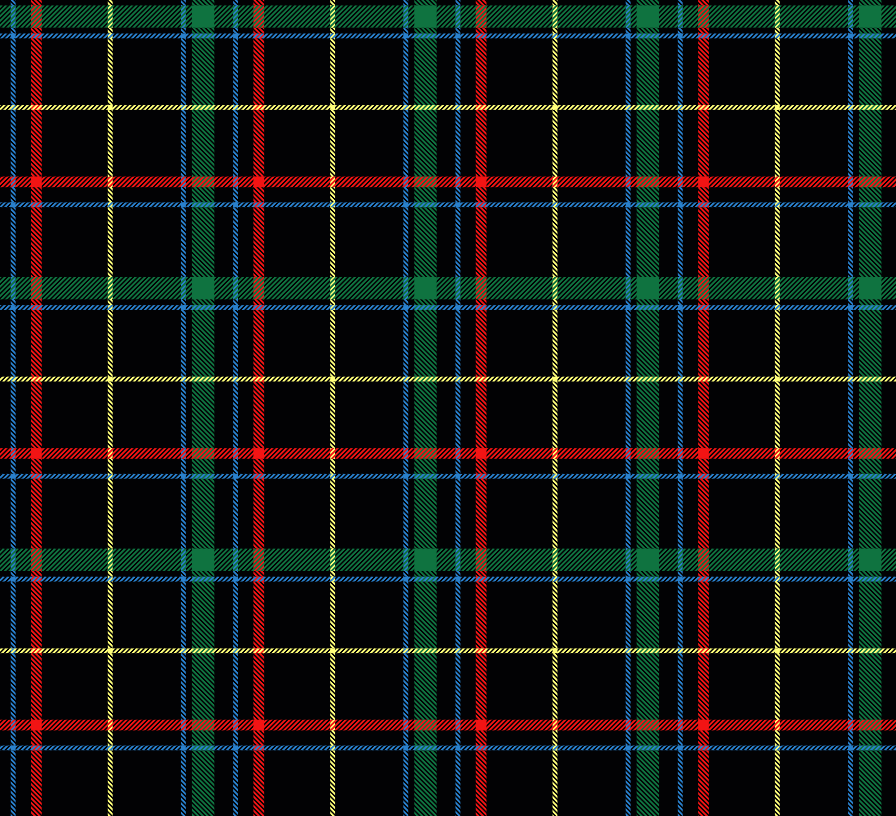
This pattern is drawn by a Shadertoy shader. Its source:

```glsl
// Dark tartan: coloured warp and weft stripes on black, repeated with mod.
// Each set of threads shows through a fine diagonal twill; stripes of the
// same colour join into a solid block where they cross.

#define THREADS vec2(768.0, 700.0)  // threads across and down the canvas
#define SETT vec2(190.6, 233.0)     // threads in one repeat
#define TWILL 4.0                   // threads between diagonals
#define DUTY 0.55                   // share of a diagonal that is raised
#define THIN 4.2                    // blue and yellow stripe width
#define MEDIUM 9.2                  // red stripe width
#define BROAD 19.2                  // green stripe width
#define BLACK vec3(0.006, 0.006, 0.014)
#define GREEN vec3(0.06, 0.45, 0.25)
#define RED vec3(0.95, 0.08, 0.08)
#define BLUE vec3(0.16, 0.50, 0.80)
#define YELLOW vec3(1.0, 1.0, 0.48)

// Lay one repeated stripe over a layer; alpha holds the dyed coverage.
void addStripe(inout vec4 layer, float t, float sett, float centre,
               float width, vec3 dye, float pixel) {
    float d = abs(mod(t - centre + 0.5 * sett, sett) - 0.5 * sett);
    float cover = clamp((0.5 * width - d) / pixel + 0.5, 0.0, 1.0);
    layer = mix(layer, vec4(dye, 1.0), cover);
}

// Vertical stripes
vec4 warpThreads(float x, float pixel) {
    vec4 layer = vec4(BLACK, 0.0);
    addStripe(layer, x, SETT.x, 11.3, THIN, BLUE, pixel);
    addStripe(layer, x, SETT.x, 31.2, MEDIUM, RED, pixel);
    addStripe(layer, x, SETT.x, 94.5, THIN, YELLOW, pixel);
    addStripe(layer, x, SETT.x, 157.2, THIN, BLUE, pixel);
    addStripe(layer, x, SETT.x, 174.1, BROAD, GREEN, pixel);
    return layer;
}

// Horizontal stripes, counted from the top
vec4 weftThreads(float y, float pixel) {
    vec4 layer = vec4(BLACK, 0.0);
    addStripe(layer, y, SETT.y, 14.2, BROAD, GREEN, pixel);
    addStripe(layer, y, SETT.y, 30.8, THIN, BLUE, pixel);
    addStripe(layer, y, SETT.y, 92.2, THIN, YELLOW, pixel);
    addStripe(layer, y, SETT.y, 156.0, MEDIUM, RED, pixel);
    addStripe(layer, y, SETT.y, 175.6, THIN, BLUE, pixel);
    return layer;
}

// Smoothed diagonal lines: 1 where the thread is raised
float twill(float diagonal, float pixel) {
    float ramp = abs(fract(diagonal / TWILL) - 0.5) * 2.0;
    return clamp((DUTY - ramp) * TWILL / (2.0 * pixel) + 0.5, 0.0, 1.0);
}

void mainImage(out vec4 fragColor, in vec2 fragCoord) {
    vec2 uv = fragCoord / iResolution.xy;
    vec2 p = vec2(uv.x, 1.0 - uv.y) * THREADS;
    vec2 pixel = THREADS / iResolution.xy;

    vec4 warp = warpThreads(p.x, pixel.x);
    vec4 weft = weftThreads(p.y, pixel.y);

    // Dyed weft rises along one diagonal, warp over black along the other
    float weftRaised = twill(p.x + p.y, pixel.x);
    float warpRaised = twill(p.x - p.y, pixel.x);
    float weftShows = mix(1.0 - warpRaised, weftRaised, weft.a);

    fragColor = vec4(mix(warp.rgb, weft.rgb, weftShows), 1.0);
}
```
